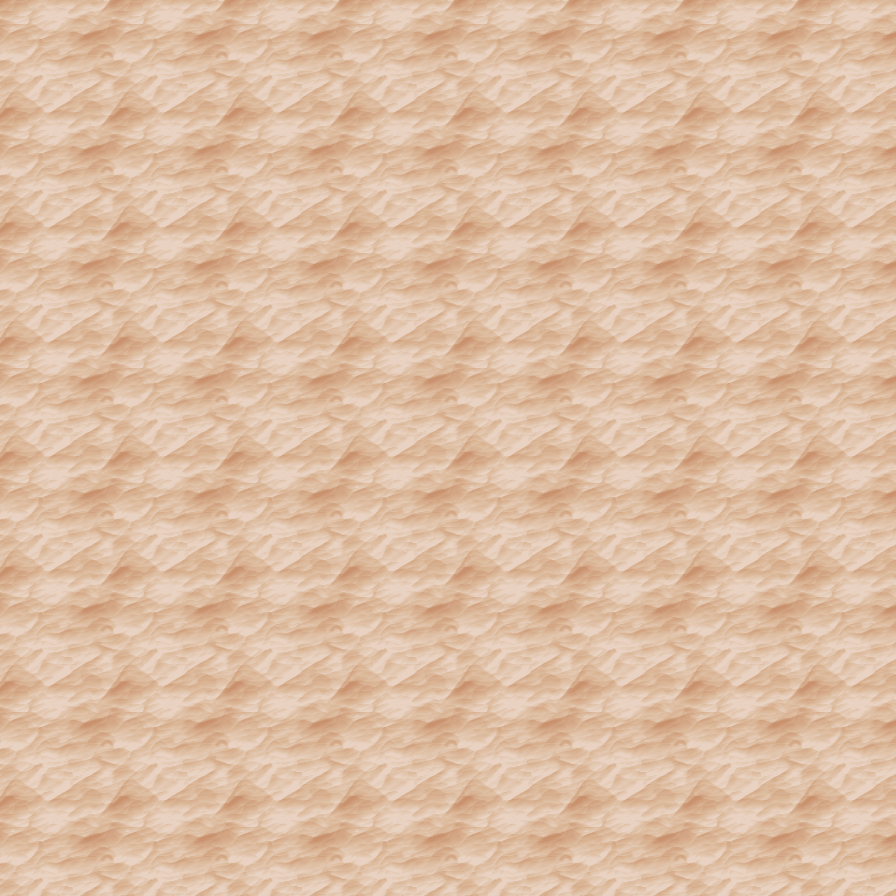
Give the GLSL for this texture, as a three.js fragment shader.

```glsl
// Crumpled peach wrapping paper: one creased square sheet repeated in a grid.
varying vec2 vUv;

const float REPEATS = 7.8125;              // sheets across and down
const vec3 SHADOW = vec3(0.790, 0.570, 0.430);
const vec3 PAPER = vec3(0.860, 0.722, 0.600);
const vec3 LIGHT = vec3(0.912, 0.825, 0.760);
const float BASE_TONE = 0.70;              // 0 is shadow, 1 is light
const float FACET_CONTRAST = 0.29;         // tone range of the largest facets
const float FACET_DECAY = 0.90;            // contrast kept by each finer layer
const float FACET_SHARPNESS = 32.0;
const float FACET_RAMP = 0.65;             // brightening down to the next crest
const float STEEP_TILT = 0.50;             // rise of the creases to the right
const float SHALLOW_TILT = 0.15;
const float WOBBLE = 0.04;                 // waviness of the creases
const float GRAIN = 0.07;
const float EDGE = 0.009;                  // softness of a fold line

float hash(vec2 c) {
  return fract(sin(dot(c, vec2(127.1, 311.7))) * 43758.5453);
}

// Tiling value noise around zero.
float noise(vec2 p, vec2 freq, float seed) {
  vec2 q = p * freq;
  vec2 c = floor(q);
  vec2 f = q - c;
  vec2 u = f * f * (3.0 - 2.0 * f);
  vec2 a = mod(c, freq) + seed;
  vec2 b = mod(c + 1.0, freq) + seed;
  float low = mix(hash(a), hash(vec2(b.x, a.y)), u.x);
  float high = mix(hash(vec2(a.x, b.y)), hash(b), u.x);
  return mix(low, high, u.y) - 0.5;
}

// Straight-edged cells on a sheared grid that repeats once per sheet.
float facets(vec2 p, vec2 freq, float shear, float seed) {
  vec2 q = vec2(p.x * freq.x, p.y * freq.y + p.x * shear);
  float sum = 0.0;
  float total = 0.0;
  for (int j = -1; j <= 1; j++) {
    for (int i = -1; i <= 1; i++) {
      vec2 cell = floor(q) + vec2(float(i), float(j));
      vec2 id = cell - floor((cell.x + 0.5) / freq.x) * vec2(freq.x, shear);
      id = floor(vec2(id.x, mod(id.y + 0.5, freq.y)) + vec2(0.5, 0.0)) + seed;
      vec2 jitter = vec2(hash(id + 3.7), hash(id + 9.2));
      vec2 v = q - cell - mix(vec2(0.08), vec2(0.92), jitter);
      float weight = exp(-FACET_SHARPNESS * dot(v, v));
      float lean = 1.2 * (hash(id + 21.4) - 0.5);
      sum += weight * (0.9 * (hash(id) - 0.5) + FACET_RAMP * v.y + lean * v.x);
      total += weight;
    }
  }
  return sum / max(total, 1e-16);
}

// Shortest offset between two points on the repeating sheet.
vec2 offsetFrom(vec2 p, vec2 center) {
  vec2 v = p - center;
  return v - floor(v + 0.5);
}

// Fold from a to b: a lit crest above, a fading shadow below.
float fold(vec2 p, vec2 a, vec2 b, float width, float strength) {
  vec2 v = offsetFrom(p, 0.5 * (a + b));
  vec2 dir = normalize(b - a);
  float reach = 0.5 * length(b - a);
  float d = dot(v, vec2(-dir.y, dir.x));
  float ends = 1.0 - smoothstep(reach - 0.08, reach + 0.04, abs(dot(v, dir)));
  return strength * ends * exp(-abs(d) / width) * mix(0.4, -1.0, smoothstep(-EDGE, EDGE, d));
}

// Broad soft patch of tone.
float patchTone(vec2 p, vec2 center, vec2 radius) {
  vec2 v = offsetFrom(p, center) / radius;
  return exp(-dot(v, v));
}

void main() {
  // Sheet coordinates run right and down from the top left.
  vec2 p = vec2(vUv.x, 1.0 - vUv.y) * REPEATS;
  vec2 bend = vec2(noise(p, vec2(7.0), 81.0), noise(p, vec2(8.0), 93.0));
  vec2 w = p + WOBBLE * bend;
  // Crumpled facets from large to small, steep and shallow in turn.
  float tone = BASE_TONE;
  float contrast = FACET_CONTRAST;
  vec2 freq = vec2(2.0, 4.0);
  for (int i = 0; i < 4; i++) {
    float tilt = mix(STEEP_TILT, SHALLOW_TILT, mod(float(i), 2.0));
    tone += contrast * facets(w, freq, floor(freq.y * tilt), 17.0 + 31.0 * float(i));
    freq = floor(freq * 1.75);
    contrast *= FACET_DECAY;
  }
  // Broad light and shade.
  tone += 0.20 * patchTone(w, vec2(0.38, 0.70), vec2(0.25, 0.16));
  tone += 0.13 * patchTone(w, vec2(0.52, 0.19), vec2(0.32, 0.08));
  tone -= 0.22 * patchTone(w, vec2(0.04, 0.98), vec2(0.17, 0.16));
  tone -= 0.10 * patchTone(w, vec2(0.78, 0.34), vec2(0.25, 0.08));
  // Main folds: the big diamond, then the shallow waves.
  tone += fold(w, vec2(0.43, 1.00), vec2(0.88, 0.70), 0.080, 0.48);
  tone += fold(w, vec2(0.14, 0.77), vec2(0.42, 0.97), 0.045, 0.20);
  tone += fold(w, vec2(-0.14, 1.12), vec2(0.14, 0.76), 0.100, 0.34);
  tone += fold(w, vec2(0.40, 0.52), vec2(0.88, 0.47), 0.035, 0.26);
  tone += fold(w, vec2(0.85, 0.61), vec2(1.08, 0.66), 0.045, 0.38);
  tone += fold(w, vec2(0.68, 0.31), vec2(0.92, 0.23), 0.045, 0.34);
  tone += fold(w, vec2(0.05, 0.31), vec2(0.50, 0.13), 0.045, 0.28);
  tone += fold(w, vec2(0.48, 0.13), vec2(0.86, 0.20), 0.040, 0.22);
  // Little curled lip between the folds.
  vec2 lip = offsetFrom(p, vec2(0.935, 0.51));
  float arc = 1.0 - smoothstep(0.006, 0.024, abs(length(lip) - 0.042));
  tone -= 0.32 * arc * (1.0 - smoothstep(-0.02, 0.015, lip.y));
  // Fibre grain and paper colour.
  tone = clamp(tone + GRAIN * noise(p, vec2(28.0, 32.0), 57.0), 0.0, 1.0);
  vec3 color = mix(SHADOW, PAPER, min(tone / 0.6, 1.0));
  gl_FragColor = vec4(mix(color, LIGHT, max((tone - 0.6) / 0.4, 0.0)), 1.0);
}
```
